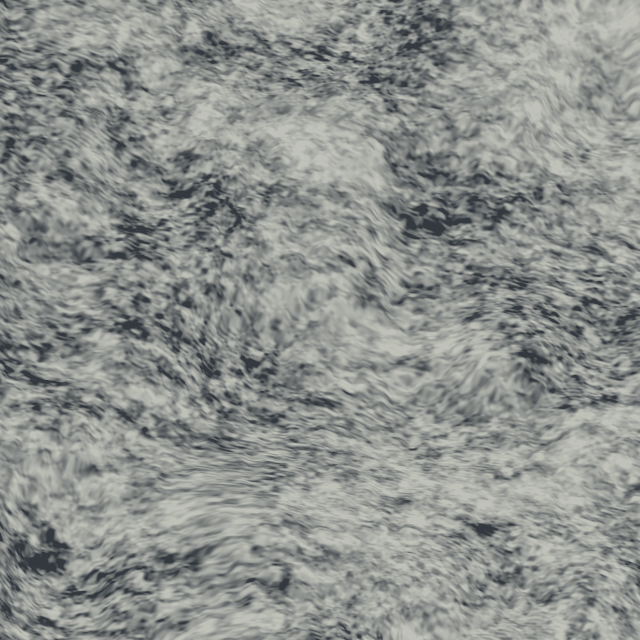
This texture is drawn by a WebGL 2 fragment shader. Its source:

```glsl
#version 300 es
precision highp float;

uniform vec2 u_resolution;
out vec4 fragColor;

float hash(vec2 cell) {
    return fract(sin(dot(cell, vec2(127.1, 311.7))) * 43758.5);
}

// Smooth value noise in the range -1 to 1
float noise(vec2 p) {
    vec2 cell = floor(p);
    vec2 f = fract(p);
    f = f * f * f * (f * (f * 6.0 - 15.0) + 10.0);
    float low = mix(hash(cell), hash(cell + vec2(1.0, 0.0)), f.x);
    float high = mix(hash(cell + vec2(0.0, 1.0)), hash(cell + vec2(1.0, 1.0)), f.x);
    return 2.0 * mix(low, high, f.y) - 1.0;
}

float fbm(vec2 p, int octaves, float gain) {
    const mat2 turn = mat2(0.98, 0.2, -0.2, 0.98);
    float sum = 0.0;
    float amplitude = 1.0;
    for (int i = 0; i < octaves; i++) {
        sum += amplitude * noise(p);
        p = turn * p * 2.03 + vec2(17.3, 9.1);
        amplitude *= gain;
    }
    return sum;
}

// Bent coordinates: x runs along the layers, y across them
vec2 layerFlow(vec2 p) {
    float bend = 0.085 * noise(p * vec2(2.6, 3.2) + 4.7)
               + 0.025 * noise(p * vec2(7.0, 8.0) + 21.4);
    float ragged = 0.004 * noise(p * 45.0 + 8.2);
    float sway = 0.04 * noise(p * 4.0 + 33.1);
    return vec2(p.x - 0.3 * p.y + sway, p.y + 0.24 * p.x + bend + ragged);
}

// Thin dark lines along the zero crossings of stretched noise
float veins(vec2 flow, vec2 scale, float width, float seed) {
    float ridge = abs(fbm(flow * scale + seed, 2, 0.4));
    float presence = smoothstep(-0.05, 0.55, noise(flow * vec2(3.0, 5.0) + seed * 1.7));
    return presence * (1.0 - smoothstep(0.0, width, ridge));
}

// Skewed response: pale stone is compressed, dark mineral keeps contrast
vec3 stoneColour(float z) {
    const vec3 darkMineral = vec3(0.27, 0.29, 0.31);
    const vec3 paleStone = vec3(0.70, 0.71, 0.68);
    z = clamp(z, -2.1, 1.9);
    float tone = 0.70 + 0.31 * z - 0.0465 * z * z;
    return mix(darkMineral, paleStone, tone);
}

void main() {
    vec2 p = gl_FragCoord.xy / u_resolution.y;
    vec2 flow = layerFlow(p);

    // Broad patches and medium streaks
    float patches = fbm(flow * vec2(4.5, 8.0) + 12.6, 2, 0.5);
    float streaks = fbm(flow * vec2(16.0, 42.0) + 41.8, 2, 0.5);

    // Fine elongated grains, stronger where the stone is dark
    float grains = fbm(flow * vec2(68.0, 125.0) + 73.5, 2, 0.6);
    float grainStrength = 1.3 - 0.35 * patches;

    // Long veins and shorter wisps
    float dark = 1.3 * veins(flow, vec2(2.2, 9.0), 0.13, 5.3)
               + 0.8 * veins(flow, vec2(5.0, 19.0), 0.2, 27.9);

    float z = 0.12 + 0.85 * patches + 0.8 * streaks + grainStrength * grains - dark;
    z += 0.25 * (p.x - p.y);
    fragColor = vec4(stoneColour(z), 1.0);
}
```
